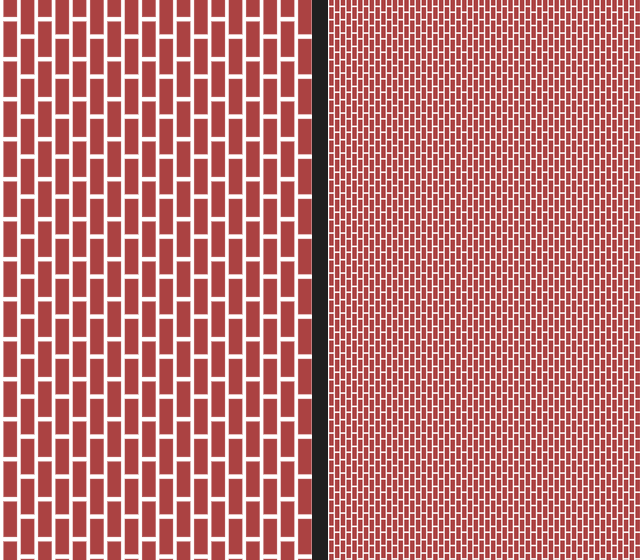
Left: one tile. Right: repeated 3 by 3.
A Shadertoy shader for this pattern:

```glsl
// Upright bricks in flat red with white joints, stacked in straight columns.
// Every second column is shifted vertically; each brick is a box distance
// in a repeated cell, so whole repeat counts make the canvas tile.

const vec2  REPEATS       = vec2(18.0, 14.0);   // columns across, bricks down
const vec2  BRICK_SIZE    = vec2(0.785, 0.887); // fraction of one cell
const float COLUMN_START  = 0.09;               // left joint centre, in cells
const float EVEN_JOINT    = 0.52;               // joint height in even columns
const float ODD_JOINT     = 0.085;              // joint height in odd columns
const float EDGE_SOFTNESS = 0.0028;             // ramp width, in canvas heights
const vec3  BRICK_COLOR   = vec3(0.67, 0.26, 0.26);
const vec3  MORTAR_COLOR  = vec3(1.0, 0.995, 0.995);

// Signed distance to a box centred on the origin.
float boxDistance(vec2 p, vec2 halfSize) {
    vec2 d = abs(p) - halfSize;
    return length(max(d, 0.0)) + min(max(d.x, d.y), 0.0);
}

// Distance to the brick in the current cell, in canvas heights.
float brickDistance(vec2 uv, vec2 cellSize) {
    vec2 grid = uv * REPEATS;
    grid.x -= COLUMN_START;
    float isOdd = mod(floor(grid.x), 2.0);
    grid.y -= mix(EVEN_JOINT, ODD_JOINT, isOdd);
    vec2 local = fract(grid) - 0.5;
    return boxDistance(local * cellSize, 0.5 * BRICK_SIZE * cellSize);
}

void mainImage(out vec4 fragColor, in vec2 fragCoord) {
    vec2 uv = fragCoord / iResolution.xy;
    vec2 cellSize = vec2(iResolution.x / iResolution.y, 1.0) / REPEATS;

    // Soft edge, never narrower than one pixel.
    float ramp = 0.5 * max(EDGE_SOFTNESS, 1.0 / iResolution.y);
    float brick = 1.0 - smoothstep(-ramp, ramp, brickDistance(uv, cellSize));

    fragColor = vec4(mix(MORTAR_COLOR, BRICK_COLOR, brick), 1.0);
}
```
